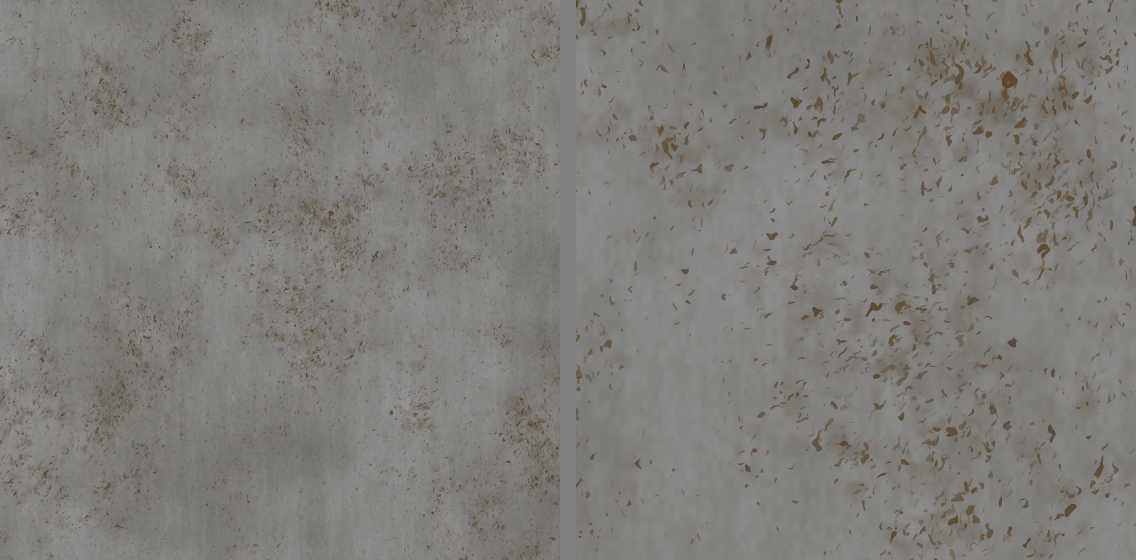
Left, the full canvas; right, a detail of the centre.
Give the GLSL for this texture, as a WebGL 2 fragment shader.

```glsl
#version 300 es
precision highp float;
// Weathered grey metal with cloudy tones, faint vertical streaks and fine scattered rust flecks.

uniform vec2 u_resolution;
out vec4 fragColor;

const vec3 PALE_GREY = vec3(0.560, 0.559, 0.558);
const vec3 DULL_GREY = vec3(0.430, 0.421, 0.396);
const vec3 STAIN = vec3(0.40, 0.355, 0.29);
const vec3 DARK_RUST = vec3(0.25, 0.215, 0.165);
const vec3 WARM_RUST = vec3(0.34, 0.235, 0.11);

// Three random values per lattice point.
vec3 hash3(vec2 p) {
    vec3 q = fract(p.xyx * vec3(0.1031, 0.1030, 0.0973));
    q += dot(q, q.yxz + 33.33);
    return fract((q.xxy + q.yzz) * q.zyx);
}

float valueNoise(vec2 p) {
    vec2 cell = floor(p);
    vec2 f = fract(p);
    f = f * f * (3.0 - 2.0 * f);
    float low = mix(hash3(cell).x, hash3(cell + vec2(1, 0)).x, f.x);
    float high = mix(hash3(cell + vec2(0, 1)).x, hash3(cell + vec2(1, 1)).x, f.x);
    return mix(low, high, f.y);
}

mat2 rotation(float angle) {
    float c = cos(angle), s = sin(angle);
    return mat2(c, s, -s, c);
}

// Layered noise, normalised to 0..1.
float fbm(vec2 p) {
    float sum = 0.0, weight = 0.5, total = 0.0;
    for (int i = 0; i < 4; i++) {
        sum += weight * valueNoise(p);
        total += weight;
        weight *= 0.5;
        p = rotation(0.6) * p * 2.03 + 17.3;
    }
    return sum / total;
}

// Layering without rotation, so stretched domains stay vertical.
float streakNoise(vec2 p) {
    return 0.6 * valueNoise(p) + 0.4 * valueNoise(p * 2.1 + 9.7);
}

// Scattered slanted ellipses; density decides how many appear and how large.
float flecks(vec2 uv, float scale, float density, float slant, float seed) {
    vec2 p = uv * scale;
    p += 0.55 * (vec2(valueNoise(p * 2.3 + seed), valueNoise(p * 2.3 - seed)) - 0.5);
    vec2 cell = floor(p);
    float pixel = scale / u_resolution.y;
    float cover = 0.0;
    for (int y = -1; y <= 1; y++) {
        for (int x = -1; x <= 1; x++) {
            vec2 id = cell + vec2(x, y);
            vec3 place = hash3(id + seed);
            vec3 shape = hash3(id + seed + 71.7);
            float excess = density - place.z;
            float growth = mix(0.55, 1.0, smoothstep(0.0, 0.4, excess));
            vec2 radius = vec2(mix(0.25, 0.6, shape.x), mix(0.10, 0.23, shape.y)) * growth;
            vec2 offset = rotation(-slant - 1.4 * (shape.z - 0.5)) * (p - id - place.xy);
            float edge = (length(offset / radius) - 1.0) * radius.y;
            float inside = 1.0 - smoothstep(-0.6 * pixel, 0.6 * pixel, edge);
            float strength = mix(0.35, 1.0, shape.y) * smoothstep(0.0, 0.02, excess);
            cover = max(cover, inside * strength);
        }
    }
    return cover;
}

// Cloudy grey with mottling, vertical wear and fine grain.
vec3 metal(vec2 uv) {
    float tone = 0.645;
    tone += 1.05 * (fbm(uv * 4.0 + 3.1) - 0.5);
    tone += 0.55 * (fbm(uv * 15.0 + 61.0) - 0.5);
    tone += 0.25 * (streakNoise(uv * vec2(18.0, 2.5)) - 0.5);
    tone += 0.25 * (streakNoise(uv * vec2(110.0, 14.0) + 40.0) - 0.5);
    tone += 0.22 * (valueNoise(uv * vec2(310.0, 190.0)) - 0.5);
    return mix(DULL_GREY, PALE_GREY, clamp(tone, 0.0, 1.05));
}

// Where rust gathers: broad drifts broken up by ever smaller clumps.
float rustDensity(vec2 uv) {
    float field = 0.40 * fbm(uv * 5.0 + 21.0) + 0.32 * fbm(uv * 15.0 + 55.0);
    field += 0.28 * fbm(uv * 46.0 + 33.0);
    return smoothstep(0.46, 0.76, field);
}

void main() {
    vec2 uv = gl_FragCoord.xy / u_resolution.y;
    float density = rustDensity(uv);
    float slant = mix(0.1, 2.3, valueNoise(uv * 4.0 + 8.0));
    vec3 color = metal(uv);

    // Faint brown mottling around the drifts.
    float haze = density * smoothstep(0.4, 0.75, fbm(uv * 80.0 + 13.0));
    color = mix(color, STAIN, 0.6 * haze);

    // Flecks from a few coarse chips down to fine specks strewn everywhere.
    float rust = flecks(uv, 62.0, 0.30 * density * density, slant, 11.0);
    rust = max(rust, 0.95 * flecks(uv, 98.0, 0.55 * density + 0.015, slant, 37.0));
    rust = max(rust, 0.85 * flecks(uv, 145.0, 0.60 * density + 0.03, slant, 59.0));
    rust = max(rust, 0.70 * flecks(uv, 210.0, 0.50 * density + 0.06, slant, 83.0));

    // Thick rust turns warm, lone specks stay dull.
    float warmth = clamp(1.3 * density + 0.8 * (valueNoise(uv * 70.0) - 0.4), 0.0, 1.0);
    color = mix(color, mix(DARK_RUST, WARM_RUST, warmth), 0.85 * rust);
    fragColor = vec4(color, 1.0);
}
```
